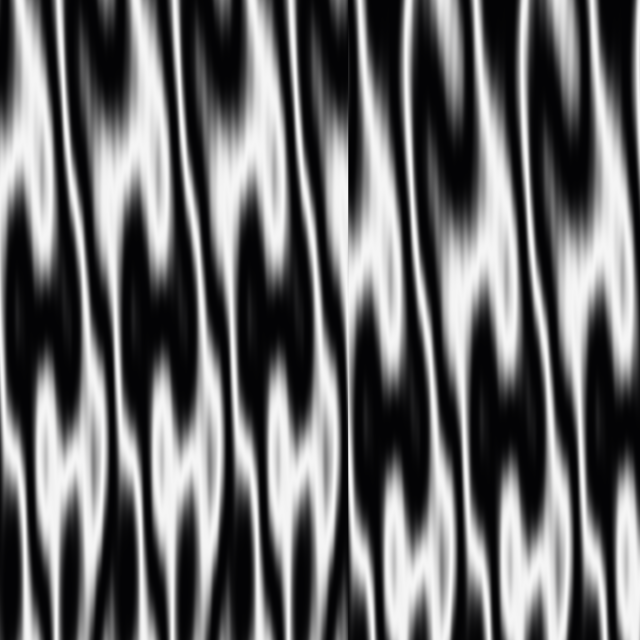
Write a three.js fragment shader that draws this texture.

```glsl
varying vec2 vUv;

const float TAU = 6.2831853;
const float TILE_WIDTH = 0.1814;

// Layered sines with whole horizontal frequencies, so each tile repeats
float streakPhase(vec2 p) {
  float phase = 2.0 * TAU * p.x;
  for (int i = 1; i <= 6; i++) {
    float layer = float(i);
    float across = 1.0 + mod(layer, 3.0);
    float along = 3.8 * fract(layer * 0.618) - 1.9;
    phase += 1.55 / across * sin(TAU * (across * p.x + along * p.y) + layer * layer * 2.4);
  }
  return phase;
}

// Fine vertical fibres that show in the grey parts
float fibres(vec2 p) {
  float sway = 1.5 * sin(TAU * (p.x + 1.3 * p.y));
  return sin(TAU * (11.0 * p.x + 0.7 * p.y) + sway) * sin(TAU * (4.0 * p.x - 1.6 * p.y));
}

float streakShade(vec2 p) {
  float wave = 0.5 + 0.5 * sin(streakPhase(p) + 0.14 * fibres(p));
  return pow(wave, 1.7);
}

void main() {
  vec2 tile = vec2(vUv.x / TILE_WIDTH, vUv.y);

  // The block after the third tile is shifted down, leaving a hard seam
  float seam = smoothstep(-0.001, 0.001, vUv.x - 3.0 * TILE_WIDTH);
  float shade = mix(streakShade(tile), streakShade(tile + vec2(0.0, 0.163)), seam);

  vec3 black = vec3(0.012, 0.012, 0.018);
  vec3 white = vec3(0.96);
  gl_FragColor = vec4(mix(black, white, shade), 1.0);
}
```
